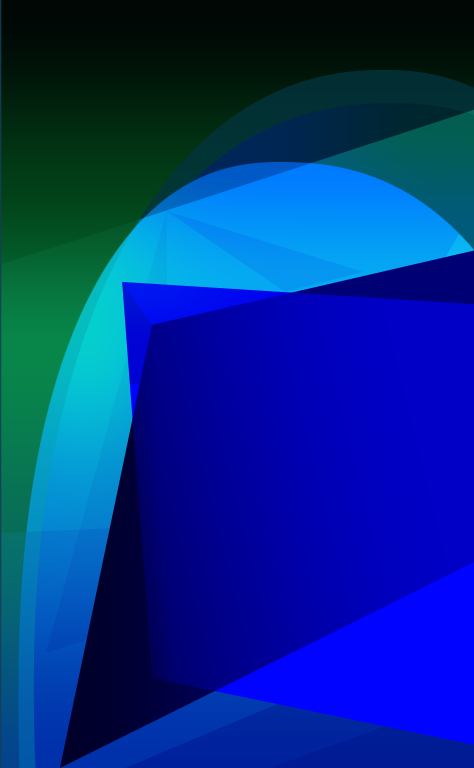
A Shadertoy shader for this background:

```glsl
// Overlapping blue glass sheets and glowing cyan domes on a dark green gradient.
#define NIGHT  vec3(0.00, 0.025, 0.015)
#define FOREST vec3(0.01, 0.27, 0.10)
#define LEAF   vec3(0.02, 0.49, 0.26)
#define DEEP   vec3(0.00, 0.20, 0.46)
#define AZURE  vec3(0.00, 0.48, 1.00)
#define SKY    vec3(0.02, 0.66, 0.95)
#define AQUA   vec3(0.02, 0.84, 0.78)
#define COBALT vec3(0.00, 0.24, 0.69)
#define SMOKE  vec3(0.01, 0.20, 0.24)
#define BLUE   vec3(0.00, 0.01, 1.00)

// Signed distance to the line a-b, positive on its left
float lineDist(vec2 p, vec2 a, vec2 b) {
    vec2 d = normalize(b - a);
    return d.x * (p.y - a.y) - d.y * (p.x - a.x);
}

// Smooth coverage of the half plane left of a-b
float side(vec2 p, vec2 a, vec2 b) {
    return clamp(0.5 + lineDist(p, a, b) * iResolution.y, 0.0, 1.0);
}

// Corners run counterclockwise
float triangle(vec2 p, vec2 a, vec2 b, vec2 c) {
    return min(side(p, a, b), min(side(p, b, c), side(p, c, a)));
}

float quad(vec2 p, vec2 a, vec2 b, vec2 c, vec2 d) {
    return min(min(side(p, a, b), side(p, b, c)), min(side(p, c, d), side(p, d, a)));
}

// Superellipse dome; radii are left, right, vertical
float domeField(vec2 p, vec2 center, vec3 radii, float power) {
    vec2 q = p - center;
    vec2 r = vec2(q.x < 0.0 ? radii.x : radii.y, radii.z);
    vec2 e = pow(abs(q) / r, vec2(power));
    return 1.0 - pow(e.x + e.y, 1.0 / power);
}

float cover(float field) {
    return clamp(0.5 + field / max(fwidth(field), 1e-5), 0.0, 1.0);
}

void mainImage(out vec4 fragColor, in vec2 fragCoord) {
    vec2 p = fragCoord / iResolution.y;
    float right = iResolution.x / iResolution.y;

    // Shared creases
    float beam = side(p, vec2(0.617, 0.857), vec2(0.0, 0.655));
    float low = 1.0 - side(p, vec2(0.0, 0.306), vec2(0.143, 0.312));

    // Green backdrop
    vec3 col = mix(DEEP, LEAF * vec3(1.0, 0.8, 1.2), smoothstep(-0.05, 0.34, p.y));
    col = mix(col, LEAF, smoothstep(0.28, 0.55, p.y));
    col = mix(col, FOREST, smoothstep(0.54, 0.76, p.y));
    col = mix(col, NIGHT, smoothstep(0.70, 1.0, p.y));
    col += beam * vec3(0.01, 0.035, 0.03) + low * vec3(0.0, 0.02, 0.07);

    // Smoky outer domes
    float outer = cover(domeField(p, vec2(0.501, 0.102), vec3(0.457, 0.41, 0.807), 2.2));
    float haze = cover(domeField(p, vec2(0.508, 0.102), vec3(0.467, 0.45, 0.764), 2.2));
    col = mix(col, SMOKE, 0.8 * outer);
    vec3 hazeColor = mix(vec3(0.0, 0.14, 0.37), vec3(0.0, 0.14, 0.17), smoothstep(0.3, 0.58, p.x));
    col = mix(col, hazeColor, 0.85 * haze * outer);
    col += outer * beam * mix(vec3(0.01, 0.22, 0.14), vec3(0.0, 0.2, 0.3), smoothstep(0.84, 0.7, p.y));

    // Bright inner dome
    float dome = cover(domeField(p, vec2(0.365, 0.089), vec3(0.341, 0.405, 0.7), 2.3));
    vec3 glow = mix(COBALT, vec3(0.02, 0.52, 0.83), smoothstep(0.0, 0.36, p.y));
    glow = mix(glow, SKY, smoothstep(0.3, 0.62, p.y));
    glow = mix(glow, AZURE, smoothstep(0.63, 0.79, p.y));
    vec2 toAqua = (p - vec2(0.11, 0.58)) / vec2(0.11, 0.17);
    glow = mix(glow, AQUA, 0.85 * exp(-dot(toAqua, toAqua)));
    glow = mix(glow, AQUA * vec3(1.0, 0.75, 0.85), 0.4 * (1.0 - outer));
    glow -= low * vec3(0.0, 0.05, 0.02);
    glow *= mix(vec3(0.6, 0.72, 0.78), vec3(1.0), beam);

    // Faint facets in the dome
    vec2 apex = vec2(0.217, 0.725);
    float fan = triangle(p, apex, vec2(0.371, 0.62), vec2(0.473, 0.646));
    glow -= fan * vec3(0.0, 0.065, 0.01);
    float shade = triangle(p, apex, vec2(0.06, 0.15), vec2(0.22, 0.2));
    glow -= shade * vec3(0.0, 0.035, 0.015);
    float glint = side(p, vec2(0.583, 0.67), vec2(0.62, 0.735));
    glow += (1.0 - glint) * vec3(0.02, 0.09, 0.0) * step(0.6, p.y);
    float floorA = side(p, vec2(0.358, 0.082), vec2(0.163, 0.0));
    float floorB = side(p, vec2(0.495, 0.052), vec2(0.352, 0.0));
    glow -= step(p.y, 0.12) * (floorA * vec3(0.0, 0.06, 0.06) + floorB * vec3(0.0, 0.025, 0.03));
    col = mix(col, glow, dome);

    // Two crossing sheets
    vec2 fold = vec2(0.198, 0.577);
    vec2 corner = vec2(0.159, 0.633);
    float navySheet = quad(p, fold, vec2(0.078, 0.0), vec2(0.696, 0.307), vec2(0.696, 0.692));
    float blueSheet = quad(p, corner, vec2(0.198, 0.117), vec2(0.696, 0.014), vec2(0.696, 0.599));

    vec3 bright = BLUE;
    float crease = side(p, corner, fold);
    bright -= step(0.5, p.y) * vec3(0.0, 0.0, mix(0.17, 0.06, crease));
    bright.g += 0.08 * smoothstep(0.55, 0.63, p.y) * smoothstep(0.37, 0.18, p.x);
    col = mix(col, bright, blueSheet);

    vec3 navy = vec3(0.0, 0.0, mix(0.17, 0.46, smoothstep(0.1, 0.42, p.x)));
    float depth = smoothstep(0.15, 0.62, p.x + 0.25 * (p.y - 0.3));
    vec3 overlap = vec3(0.0, 0.0, mix(0.39, 0.78, sqrt(depth)));
    float fade = smoothstep(0.0, 0.035, lineDist(p, corner, vec2(0.198, 0.117)));
    overlap.b -= 0.07 * (1.0 - fade);
    col = mix(col, mix(navy, overlap, blueSheet), navySheet);

    // Thin slate rim at the left border
    col = mix(vec3(0.08, 0.24, 0.34), col, smoothstep(0.0, 0.003, p.x));
    fragColor = vec4(clamp(col, 0.0, 1.0), 1.0);
}
```
